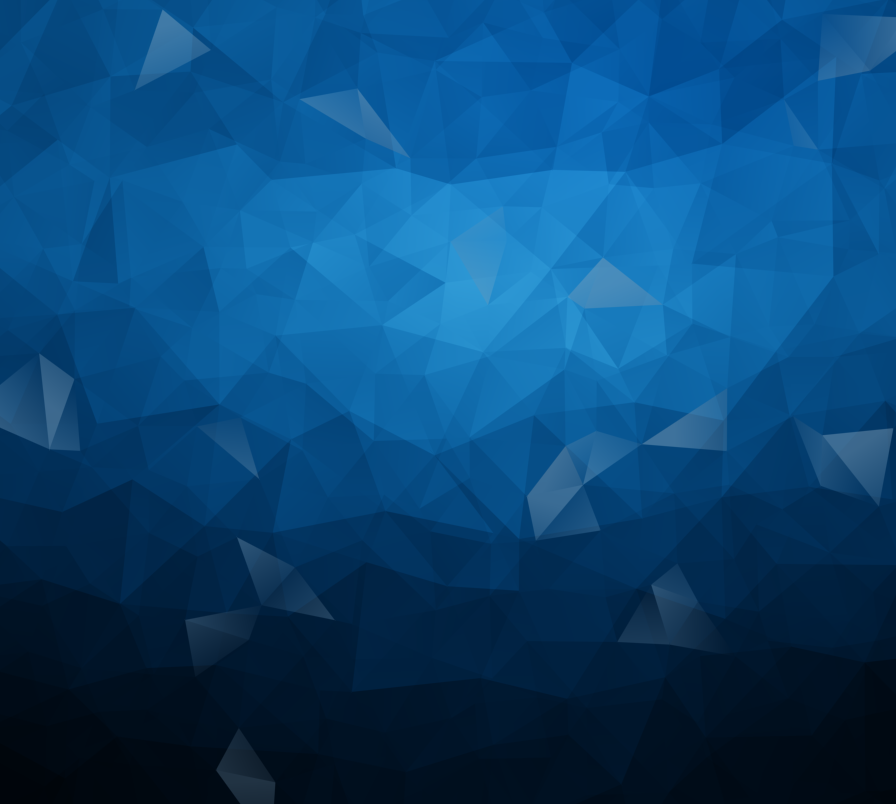
Give the GLSL for this background, as a WebGL 1 fragment shader.

```glsl
precision highp float;
// Low-poly night-blue backdrop: two jittered triangle meshes, coarse and fine,
// sample a smooth light field at each facet's centre. Fine facets that fall
// inside small glint zones become pale, half-transparent shards.

uniform vec2 u_resolution;

#define ASPECT 1.113
#define COARSE 9.5
#define FINE 14.0
#define FINE_MIX 0.38
#define JITTER 0.76
#define TONE_SPREAD 0.30
#define FACET_SLOPE 1.1
#define GLINT_OPACITY 0.50
#define PALE vec3(0.47, 0.61, 0.72)

float hash(vec2 p) {
  vec3 q = fract(vec3(p.xyx) * 0.1031);
  q += dot(q, q.yzx + 33.33);
  return fract((q.x + q.y) * q.z);
}

// Soft elliptical glow
float glow(vec2 p, vec2 centre, vec2 radius) {
  vec2 d = (p - centre) / radius;
  return exp(-dot(d, d));
}

// Brightness: dark floor rising to the sky, a wide halo and a bright core
float light(vec2 p) {
  float sky = 0.01 + 0.28 * smoothstep(0.0, 0.8, p.y);
  float halo = 0.10 * glow(p, vec2(0.62, 0.50), vec2(0.45, 0.62));
  float core = 0.21 * glow(p, vec2(0.63, 0.62), vec2(0.33, 0.18));
  return sky + halo + core;
}

// Brightness to colour: black, navy, azure, then cyan
vec3 blueRamp(float g) {
  return vec3(0.85 * g * g * g, g, 2.1 * g - 1.2 * g * g);
}

float zone(vec2 p, float x, float y, float radius) {
  return step(length(p - vec2(x, y)), radius);
}

// Regions where shards catch the light
float glintZones(vec2 p) {
  float upper = zone(p, 0.25, 0.935, 0.040) + zone(p, 0.45, 0.855, 0.035)
              + zone(p, 0.975, 0.825, 0.030) + zone(p, 1.07, 0.93, 0.055);
  float middle = zone(p, 0.585, 0.695, 0.035) + zone(p, 0.755, 0.648, 0.030)
               + zone(p, 0.065, 0.50, 0.050) + zone(p, 0.30, 0.47, 0.035)
               + zone(p, 0.84, 0.458, 0.030) + zone(p, 1.04, 0.43, 0.035);
  float lower = zone(p, 0.72, 0.40, 0.055) + zone(p, 0.66, 0.315, 0.030)
              + zone(p, 0.83, 0.23, 0.050) + zone(p, 0.355, 0.27, 0.035)
              + zone(p, 0.28, 0.21, 0.045) + zone(p, 0.30, 0.02, 0.045);
  return min(upper + middle + lower, 1.0);
}

// Mesh vertex: one jittered point per grid cell
vec2 vertex(vec2 cell) {
  vec2 r = vec2(hash(cell + 17.3), hash(cell + 71.9));
  return cell + 0.5 + JITTER * (r - 0.5);
}

// Signed distance from p to the line through a and b
float edge(vec2 p, vec2 a, vec2 b) {
  vec2 d = b - a, q = p - a;
  return (d.x * q.y - d.y * q.x) / max(length(d), 0.001);
}

// Facet contribution: brightness, glint opacity, coverage
vec3 facet(vec2 p, vec2 a, vec2 b, vec2 c, vec2 id, float scale, float soft) {
  vec2 centre = (a + b + c) / 3.0;
  float turn = sign(edge(c, a, b));
  float inside = turn * edge(p, a, b);
  inside = min(inside, turn * edge(p, b, c));
  inside = min(inside, turn * edge(p, c, a));
  float cover = smoothstep(-soft, soft, inside);

  float tone = hash(id + 5.7);
  float angle = 6.2832 * hash(id + 43.1);
  float slope = dot(p - centre, vec2(cos(angle), sin(angle)));
  vec2 place = centre / scale;
  float shade = 1.0 + TONE_SPREAD * (tone - 0.5 + 0.3 * FACET_SLOPE * slope);
  float sheen = 0.25 + 0.75 * hash(id + 9.2) + 0.5 * FACET_SLOPE * slope;
  float glint = glintZones(place) * clamp(sheen, 0.0, 1.0);
  return vec3(light(place) * shade, glint, 1.0) * cover;
}

// Blends the facets around p, splitting each quad along its shorter diagonal
vec2 mesh(vec2 p, float scale) {
  p *= scale;
  float soft = 0.8 * scale / u_resolution.y;
  vec3 sum = vec3(0.0);
  for (int j = -1; j <= 0; j++) {
    for (int i = -1; i <= 0; i++) {
      vec2 cell = floor(p) + vec2(float(i), float(j));
      vec2 a = vertex(cell), b = vertex(cell + vec2(1.0, 0.0));
      vec2 c = vertex(cell + 1.0), d = vertex(cell + vec2(0.0, 1.0));
      bool split = length(a - c) < length(b - d);
      vec2 id = cell + scale * 3.0;
      sum += facet(p, a, b, split ? c : d, id, scale, soft);
      sum += facet(p, c, d, split ? a : b, id + 120.5, scale, soft);
    }
  }
  return sum.xy / max(sum.z, 0.001);
}

void main() {
  vec2 p = gl_FragCoord.xy / u_resolution * vec2(ASPECT, 1.0);
  vec2 coarse = mesh(p, COARSE), fine = mesh(p, FINE);
  vec3 colour = blueRamp(mix(coarse.x, fine.x, FINE_MIX));
  // Purer blue in the upper sky
  colour += vec3(-0.02, -0.01, 0.04) * glow(p, vec2(0.78, 0.90), vec2(0.35, 0.20));
  // Shards dim towards the floor
  float opacity = GLINT_OPACITY * fine.y * mix(0.55, 1.0, smoothstep(0.0, 0.5, p.y));
  gl_FragColor = vec4(clamp(mix(colour, PALE, opacity), 0.0, 1.0), 1.0);
}
```
